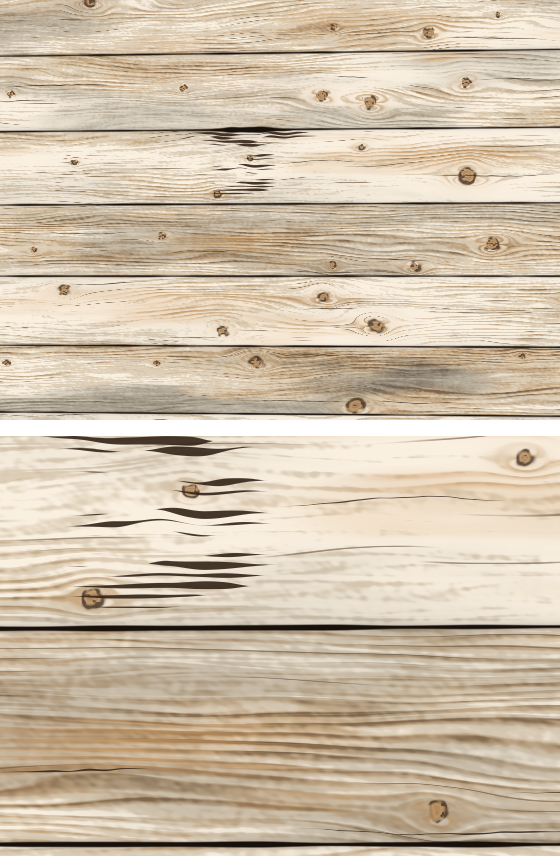
Top: the whole. Bottom: its middle third, enlarged.
This texture is drawn by a WebGL 2 fragment shader. Its source:

```glsl
#version 300 es
precision highp float;
// Weathered horizontal softwood planks with knots, grain, cracks and dark seams.
uniform vec2 u_resolution;
out vec4 fragColor;

#define PLANK_HEIGHT 0.17
#define SEAM_HALF_WIDTH 0.0017
#define SEAM_TILT 0.023
#define RINGS 112.0
#define RING_WARP 0.085
#define KNOTS 5
#define KNOT_MAX 0.026
#define CRACKS 4
#define DAMAGE_X 0.58
#define SPLINTER_ROWS 125.0

const vec3 CREAM = vec3(0.98, 0.94, 0.88);
const vec3 BEIGE = vec3(0.87, 0.81, 0.72);
const vec3 TAN = vec3(0.79, 0.68, 0.54);
const vec3 GREY = vec3(0.65, 0.62, 0.56);
const vec3 BROWN = vec3(0.53, 0.42, 0.30);
const vec3 RUST = vec3(0.80, 0.60, 0.38);
const vec3 DARK = vec3(0.13, 0.09, 0.06);

// Lightness and weathering of each plank, bottom to top
const float LIGHT[7] = float[](0.0, -0.26, 0.15, -0.04, 0.07, 0.0, -0.02);
const float WEATHER[7] = float[](0.3, 0.9, 0.15, 0.45, 0.35, 0.75, 0.55);

float hash(vec2 p) {
  return fract(sin(dot(p, vec2(127.1, 311.7))) * 43758.5453);
}

float noise(vec2 p) {
  vec2 i = floor(p), f = fract(p);
  f = f * f * (3.0 - 2.0 * f);
  return mix(mix(hash(i), hash(i + vec2(1, 0)), f.x),
             mix(hash(i + vec2(0, 1)), hash(i + vec2(1, 1)), f.x), f.y);
}

float fbm(vec2 p) {
  float sum = 0.0, amp = 0.53;
  for (int i = 0; i < 4; i++) {
    sum += amp * noise(p);
    p = mat2(0.98, 0.2, -0.2, 0.98) * p * 2.03 + 7.1;
    amp *= 0.5;
  }
  return sum;
}

// Plank number plus fraction; boards fan out and widen slightly upward
float plankCoord(vec2 p) {
  float y = p.y - (p.x - 0.667) * (p.y - 0.34) * SEAM_TILT;
  return (sqrt(0.02528 + 0.0104 * (y - 0.014)) - 0.159) / 0.0052;
}

void main() {
  vec2 p = gl_FragCoord.xy / u_resolution.y;
  float px = 1.0 / u_resolution.y;
  float s = plankCoord(p), id = floor(s), f = s - id;
  vec2 q = vec2(p.x, f * PLANK_HEIGHT);
  vec2 seed = vec2(id * 17.3 + 40.0, id * 9.7 + 30.0);
  int board = clamp(int(id) + 1, 0, 6);

  // Grain height, pushed aside by the knots
  float grain = q.y + RING_WARP * (fbm(q * vec2(1.4, 8.0) + seed) - 0.5);
  float core = 0.0, rim = 0.0, halo = 0.0, coreRings = 0.0, coreDark = 0.0;
  for (int k = 0; k < KNOTS; k++) {
    vec2 key = vec2(float(k) * 3.1 + 2.0, id + 5.0);
    float size = hash(key + 0.7);
    float r = mix(0.007, KNOT_MAX, size * size);
    vec2 c = vec2((float(k) + hash(key)) / float(KNOTS) * 1.36,
                  mix(0.12, 0.88, hash(key + 1.9)) * PLANK_HEIGHT);
    vec2 d = q - c, flow = d * vec2(0.55, 1.0);
    flow.y += 0.4 * r * (noise(vec2(q.x * 25.0, key.x)) - 0.5);
    grain -= d.y * 1.7 * r * r / (dot(flow, flow) + 0.5 * r * r);
    float e = length(d * vec2(0.85, 1.0)) + r * 0.5 * (noise(d / r * 1.6 + key) - 0.5);
    float inside = 1.0 - smoothstep(-0.12, 0.12, e / r - 0.64);
    core = max(core, inside);
    rim = max(rim, exp(-pow((e - r * 0.68) / (r * 0.08 + px * 0.6), 2.0))
                   * smoothstep(0.3, 0.8, noise(d / r * 2.0 + seed)));
    halo = max(halo, exp(-pow(length(flow) / (r * 1.4), 2.0)));
    coreRings += inside * (0.5 + 0.5 * sin(e / r * 20.0));
    coreDark += inside * smoothstep(0.62, 0.8, noise(d / r * vec2(3.0, 5.0) + key * 3.0));
  }

  // Growth rings, fibres and broad tone
  float ring = fract(grain * RINGS + 0.9 * noise(q * vec2(7.0, 45.0) + seed));
  float late = smoothstep(0.2, 0.78, ring) * (1.0 - smoothstep(0.8, 1.0, ring));
  late *= 1.4 * smoothstep(0.2, 0.9, noise(q * vec2(3.0, 33.0) + seed * 2.0));
  float slide = 5.0 * noise(vec2(grain * 140.0, id));
  float fibre = 0.5 * noise(vec2(q.x * 8.0 + slide, grain * 180.0) + seed)
              + 0.5 * noise(vec2(q.x * 30.0 + slide, grain * 360.0) + seed);
  float patches = fbm(q * vec2(2.4, 15.0) + seed * 1.7);
  float tone = 0.72 + LIGHT[board] + 1.2 * (patches - 0.5) - 0.38 * late + 0.75 * (fibre - 0.5);
  tone += 0.5 * (fbm(p * vec2(2.0, 3.0) + 3.0) - 0.5);
  tone += 0.24 * (noise(mat2(0.96, 0.28, -0.28, 0.96) * p * vec2(170.0, 310.0)) - 0.5);
  vec3 col = mix(BROWN, TAN, smoothstep(-0.3, 0.16, tone));
  col = mix(col, BEIGE, smoothstep(0.12, 0.43, tone));
  col = mix(col, CREAM, smoothstep(0.48, 0.78, tone));
  float aged = smoothstep(0.43, 0.68, fbm(q * vec2(2.0, 11.0) + seed * 3.1));
  col = mix(col, GREY * (0.72 + 0.5 * tone), aged * WEATHER[board] * 0.85);
  float stain = smoothstep(0.54, 0.8, fbm(q * vec2(2.4, 20.0) + seed * 4.3));
  col = mix(col, RUST, stain * (0.2 + 0.4 * late));

  // Broken hairlines that follow the rings
  float hair = smoothstep(0.8, 0.88, ring) * (1.0 - smoothstep(0.9, 1.0, ring));
  hair *= smoothstep(0.66, 0.85, noise(vec2(q.x * 9.0, grain * 75.0) + seed * 5.0));
  col = mix(col, BROWN * 0.75, 0.6 * hair);

  // Knots
  col = mix(col, mix(TAN, RUST, 0.4), halo * (0.2 + 0.45 * late));
  vec3 heart = mix(BROWN, RUST * 0.95, 0.35 + coreRings * 0.55);
  col = mix(col, mix(heart, DARK, min(coreDark, 1.0) * 0.75), core * 0.8);
  col = mix(col, DARK * 1.9, min(rim, 0.75));

  // Drying cracks that taper and fade along the grain
  for (int k = 0; k < CRACKS; k++) {
    vec2 key = vec2(float(k) * 5.3 + 11.0, id + 8.0);
    float dx = abs(q.x - hash(key) * 1.34) / mix(0.02, 0.17, hash(key + 2.3));
    float y = hash(key + 4.1) * PLANK_HEIGHT + 0.008 * (noise(vec2(q.x * 9.0, id + 20.0)) - 0.5);
    y += 0.0015 * noise(vec2(q.x * 70.0, key.x));
    float w = 0.0009 * max(1.0 - dx, 0.0) * (0.2 + noise(vec2(q.x * 60.0, key.x)));
    float line = clamp((w - abs(q.y - y)) / px + 0.5, 0.0, 1.0);
    col = mix(col, DARK, 0.8 * line * (1.0 - smoothstep(0.7, 1.0, dx)));
  }

  // Thin splinters in rows below the chipped seam
  float reach = mix(0.06, 0.15, smoothstep(0.78, 0.95, f));
  float damage = step(abs(id - 3.0), 0.1) * exp(-pow((p.x - DAMAGE_X) / reach, 4.0)) * smoothstep(0.05, 0.2, f);
  float rowY = (q.y + 0.006 * noise(q * vec2(28.0, 12.0))) * SPLINTER_ROWS;
  float tear = noise(vec2(q.x * 24.0 + 9.0 * hash(vec2(floor(rowY), 4.0)), floor(rowY) * 3.7));
  float thick = 0.45 * smoothstep(0.42, 0.9, tear) * damage;
  float splinter = clamp((thick - abs(fract(rowY) - 0.5)) / (px * SPLINTER_ROWS) + 0.5, 0.0, 1.0);
  col = mix(col, DARK * 1.5, 0.9 * splinter * smoothstep(0.0, 0.05, thick));

  // Seams with uneven width and a soft contact shade
  float seam = floor(s + 0.5), gap = abs(s - seam) * PLANK_HEIGHT;
  float width = SEAM_HALF_WIDTH * (0.5 + 0.9 * noise(vec2(p.x * 17.0, seam * 7.0 + 50.0)));
  width += 0.004 * step(abs(seam - 4.0), 0.1) * exp(-pow((p.x - DAMAGE_X) / 0.07, 4.0))
         * (0.6 + 0.8 * noise(vec2(p.x * 40.0, 2.0)));
  col *= 1.0 - 0.22 * exp(-gap / 0.003);
  col = mix(col, DARK * 0.7, 1.0 - smoothstep(-px, px, gap - width));
  fragColor = vec4(clamp(col, 0.0, 1.0), 1.0);
}
```
